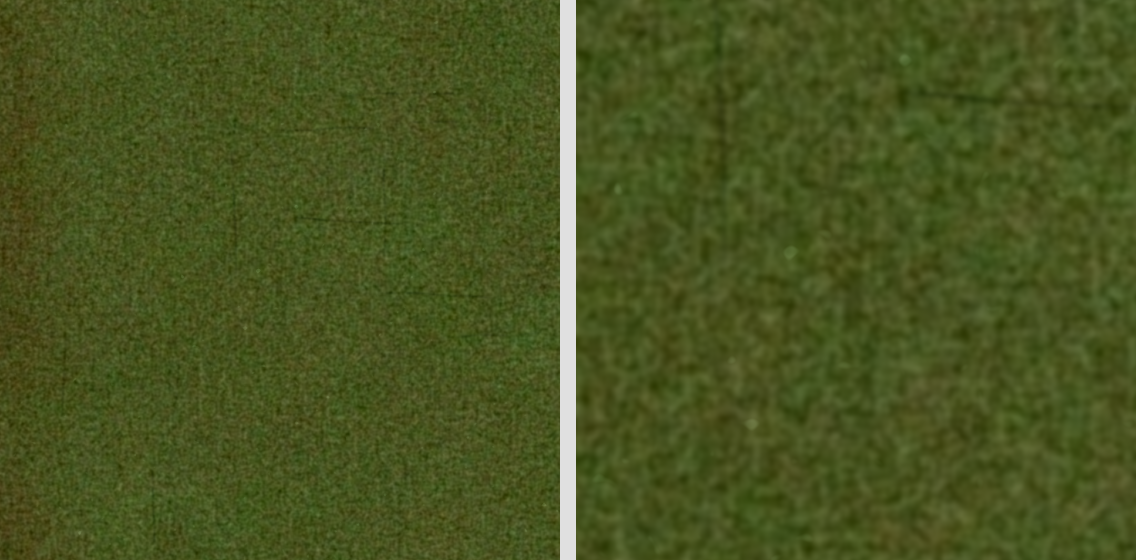
Left: the whole. Right: its middle third, enlarged.
Give the GLSL for this texture, as a three.js fragment shader.

```glsl
// Worn olive green book cloth with fine woven grain, faint creases and a browned left edge.
varying vec2 vUv;

const vec3 OLIVE = vec3(0.280, 0.329, 0.120);
const vec3 BROWN_SHIFT = vec3(0.032, -0.026, 0.002);
const vec3 BLUE_SHIFT = vec3(-0.006, 0.002, 0.042);
const vec3 SPECK_SHIFT = vec3(0.070, 0.085, 0.080);
const vec3 CREASE_SHADE = vec3(0.085, 0.085, 0.055);
const int CREASE_COUNT = 14;

vec2 hash2(vec2 p) {
  vec2 q = vec2(dot(p, vec2(127.1, 311.7)), dot(p, vec2(269.5, 183.3)));
  return fract(sin(q) * 43758.547);
}

// Gradient noise, roughly -0.7 to 0.7
float cornerSlope(vec2 cell, vec2 corner, vec2 f) {
  return dot(hash2(cell + corner) * 2.0 - 1.0, f - corner);
}

float gradientNoise(vec2 p) {
  vec2 i = floor(p);
  vec2 f = p - i;
  vec2 u = f * f * f * (f * (f * 6.0 - 15.0) + 10.0);
  float low = mix(cornerSlope(i, vec2(0.0), f), cornerSlope(i, vec2(1.0, 0.0), f), u.x);
  float high = mix(cornerSlope(i, vec2(0.0, 1.0), f), cornerSlope(i, vec2(1.0), f), u.x);
  return mix(low, high, u.y);
}

float layeredNoise(vec2 p) {
  return gradientNoise(p) + 0.6 * gradientNoise(p * 2.1 + 17.3)
       + 0.4 * gradientNoise(p * 4.3 + 41.9);
}

// Irregular grain plus short warp and weft threads
float weaveGrain(vec2 uv) {
  float clumps = 0.045 * gradientNoise(uv * 58.0 + 13.7);
  float grain = 0.115 * gradientNoise(uv * 102.0 + 3.7)
              + 0.090 * gradientNoise(uv * 166.0 + 29.1);
  float warp = gradientNoise(uv * vec2(124.0, 30.0) + 7.9);
  float weft = gradientNoise(uv * vec2(34.0, 124.0) + 53.3);
  return clumps + grain + 0.054 * warp + 0.046 * weft;
}

// Soft thin line along x that breaks up and fades at its ends
float crease(vec2 p, float halfLength, float width, float seed) {
  float wobble = 0.006 * gradientNoise(vec2(p.x * 14.0, seed));
  float offset = (p.y - wobble) / width;
  float ends = 1.0 - smoothstep(0.55 * halfLength, halfLength, abs(p.x));
  float wear = smoothstep(-0.4, 0.15, gradientNoise(vec2(p.x * 38.0, seed + 9.0)));
  return exp(-offset * offset) * ends * wear;
}

float scatteredCreases(vec2 uv) {
  float total = 0.0;
  for (int n = 0; n < CREASE_COUNT; n++) {
    float seed = float(n) * 3.17 + 1.3;
    vec2 center = 0.08 + 0.84 * hash2(vec2(seed, 2.6));
    vec2 traits = hash2(vec2(seed, 8.4));
    vec2 p = uv - center;
    p = mod(float(n), 2.0) < 0.5 ? p : p.yx;
    p.y += p.x * 0.2 * (traits.y - 0.5);
    float strength = mix(0.4, 1.0, traits.y);
    total += strength * crease(p, mix(0.05, 0.15, traits.x), 0.0027, seed);
  }
  return min(total, 1.0);
}

// Worn brown stain hugging the left border
float edgeStain(vec2 uv) {
  float reach = 0.10 + 0.09 * layeredNoise(uv * vec2(5.0, 4.0) + 11.0);
  float border = 1.0 - smoothstep(0.0, max(reach, 0.03) * 1.7, uv.x);
  return border * (0.8 + 0.9 * layeredNoise(uv * vec2(14.0, 7.0) + 23.0));
}

void main() {
  vec2 uv = vUv;

  // Woven relief, with broad and medium shading
  float shading = 0.022 * layeredNoise(uv * 4.0 + 61.0)
                + 0.022 * layeredNoise(uv * vec2(15.0, 12.0) + 31.0);
  vec3 color = OLIVE + weaveGrain(uv) + shading;

  // Blotchy dye: brown, green and bluish patches
  float brownness = 0.75 * layeredNoise(uv * 6.0 + 5.0)
                  + 0.50 * gradientNoise(uv * 19.0 + 47.0)
                  + 0.95 * gradientNoise(uv * 42.0 + 71.0);
  float blueness = 0.9 * gradientNoise(uv * 50.0 + 37.0)
                 + 0.5 * layeredNoise(uv * 8.0 + 83.0);
  color += BROWN_SHIFT * brownness + BLUE_SHIFT * blueness;

  // Sparse pale flecks
  float fleck = smoothstep(0.38, 0.62, gradientNoise(uv * 88.0 + 97.0));
  color += SPECK_SHIFT * fleck;

  // Wear and folds
  color += edgeStain(uv) * (BROWN_SHIFT * 0.9 - vec3(0.030));
  color -= CREASE_SHADE * scatteredCreases(uv);

  gl_FragColor = vec4(clamp(color, 0.0, 1.0), 1.0);
}
```
